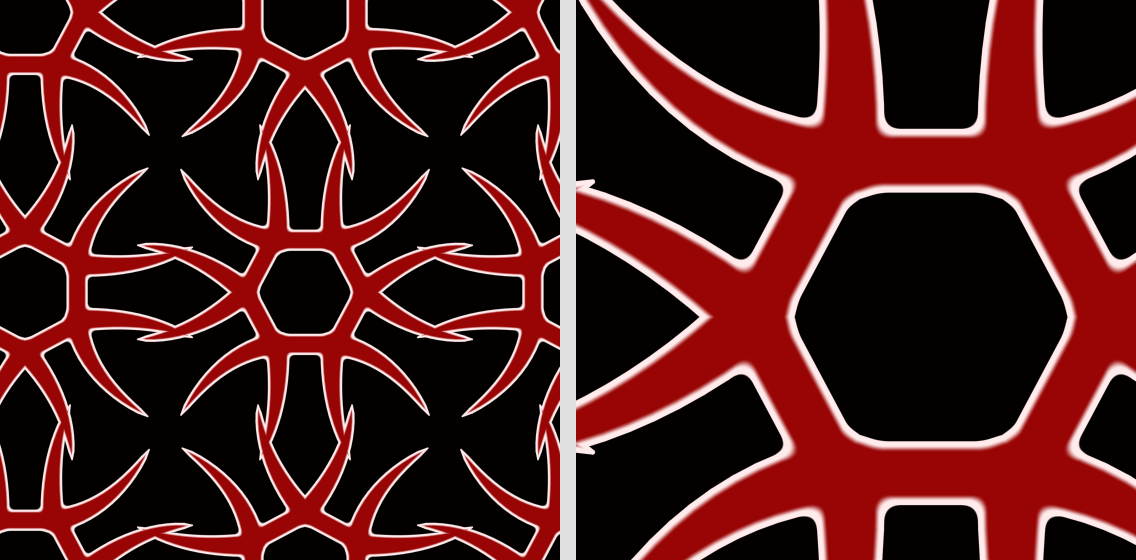
Left: the whole. Right: its middle third, enlarged.
Write a Shadertoy shader that draws this pattern.

```glsl
const vec3 BLACK = vec3(0.01, 0.0, 0.0);
const vec3 RED = vec3(0.60, 0.02, 0.02);
const vec3 PALE = vec3(1.0, 0.92, 0.92);

const float CELLS = 2.0;                  // cells across and down
const vec2 CENTRE = vec2(0.5447, 0.478);  // middle of one upright hexagon
const float BAR_RADIUS = 0.038;
const float HORN_RADIUS = 0.0405;
const float FILLET = 0.02;
const int HORN_STEPS = 14;

float smoothMin(float a, float b, float k) {
    float h = max(k - abs(a - b), 0.0) / k;
    return min(a, b) - 0.25 * k * h * h;
}

// Distance to a segment whose radius runs from ra to rb
float taperedSegment(vec2 p, vec2 a, vec2 b, float ra, float rb) {
    vec2 ab = b - a;
    float h = clamp(dot(p - a, ab) / dot(ab, ab), 0.0, 1.0);
    return length(p - a - ab * h) - mix(ra, rb, h);
}

vec2 bezier(vec2 a, vec2 control, vec2 b, float t) {
    return mix(mix(a, control, t), mix(control, b, t), t);
}

float hornRadius(float baseRadius, float t) {
    return baseRadius * pow(max(1.0 - t, 0.0), 0.6) + 0.003;
}

// Curved horn that narrows to a point at tip
float horn(vec2 p, vec2 base, vec2 control, vec2 tip, float baseRadius) {
    float d = 1e3;
    vec2 a = base;
    float ra = hornRadius(baseRadius, 0.0);
    for (int i = 1; i <= HORN_STEPS; i++) {
        float t = float(i) / float(HORN_STEPS);
        vec2 b = bezier(base, control, tip, t);
        float rb = hornRadius(baseRadius, t);
        d = min(d, taperedSegment(p, a, b, ra, rb));
        a = b;
        ra = rb;
    }
    return d;
}

// One quadrant of the hexagon ring with its three kinds of horn
float thornedHexagon(vec2 q) {
    vec2 corner = vec2(0.112, 0.186);
    vec2 side = vec2(0.211, 0.0);
    float ring = min(taperedSegment(q, vec2(0.0, corner.y), corner, BAR_RADIUS, BAR_RADIUS),
                     taperedSegment(q, corner, side, BAR_RADIUS, BAR_RADIUS));
    float upright = horn(q, vec2(0.099, 0.188), vec2(0.081, 0.417), vec2(0.161, 0.597), HORN_RADIUS);
    float sideways = horn(q, side, vec2(0.391, 0.156), vec2(0.597, 0.168), HORN_RADIUS);
    float diagonal = horn(q, corner, vec2(0.307, 0.219), vec2(0.443, 0.438), HORN_RADIUS);
    float d = smoothMin(ring, upright, FILLET);
    d = smoothMin(d, diagonal, FILLET);
    return smoothMin(d, sideways, FILLET);
}

// Checkerboard of hexagons, every other one turned a quarter
float lattice(vec2 p) {
    vec2 cell = floor(p + 0.5);
    vec2 q = abs(p - cell);
    if (mod(cell.x + cell.y, 2.0) > 0.5) q = q.yx;

    // Neighbours reach over the cell borders
    float d = thornedHexagon(q);
    d = min(d, thornedHexagon(vec2(q.y, 1.0 - q.x)));
    return min(d, thornedHexagon(vec2(1.0 - q.y, q.x)));
}

// Red fill with a pale rim on black
vec3 shade(float d, float pixel) {
    float rim = smoothstep(-0.013, -0.005, d);
    float coverage = smoothstep(0.75 * pixel, -0.75 * pixel, d);
    return mix(BLACK, mix(RED, PALE, rim), coverage);
}

void mainImage(out vec4 fragColor, in vec2 fragCoord) {
    vec2 uv = fragCoord / iResolution.y;
    float d = lattice((uv - CENTRE) * CELLS);
    fragColor = vec4(shade(d, CELLS / iResolution.y), 1.0);
}
```
